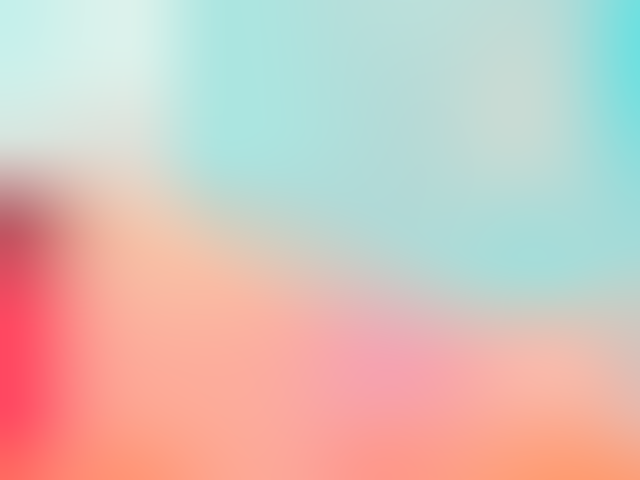
This background is drawn by a WebGL 1 fragment shader. Its source:

```glsl
precision highp float;
// A soft blurred backdrop: a cool aqua sky melts into warm peach ground.
// Both halves are gradients tinted by elliptical Gaussian glows, then
// blended across a curved horizon whose softness varies with x.

uniform vec2 u_resolution;

// Elliptical Gaussian falloff, 1 at the centre.
float glow(vec2 p, vec2 centre, vec2 radius) {
  vec2 d = (p - centre) / radius;
  return exp(-dot(d, d));
}

vec3 skyColor(vec2 p) {
  vec3 sky = mix(vec3(0.67, 0.90, 0.88), vec3(0.70, 0.85, 0.84),
                 smoothstep(0.36, 0.68, p.x));
  sky = mix(sky, vec3(0.69, 0.85, 0.84), 1.0 - smoothstep(0.5, 0.75, p.y));
  sky = mix(sky, vec3(0.73, 0.88, 0.86), glow(p, vec2(0.66, 1.05), vec2(0.16, 0.2)));

  // Pale mist on the left, greyer towards the horizon
  vec3 mist = mix(vec3(0.87, 0.87, 0.84), vec3(0.87, 0.95, 0.925),
                  smoothstep(0.64, 0.92, p.y));
  sky = mix(sky, mist, 1.0 - smoothstep(0.19, 0.36, p.x));
  sky = mix(sky, vec3(0.77, 0.94, 0.92), glow(p, vec2(0.0, 1.0), vec2(0.12, 0.25)));

  // Warm haze, low aqua pool and turquoise corner on the right
  sky = mix(sky, vec3(0.79, 0.86, 0.83), glow(p, vec2(0.81, 0.77), vec2(0.12, 0.25)));
  sky = mix(sky, vec3(0.65, 0.865, 0.85), glow(p, vec2(0.83, 0.46), vec2(0.14, 0.14)));
  return mix(sky, vec3(0.42, 0.88, 0.88), glow(p, vec2(1.02, 0.92), vec2(0.1, 0.32)));
}

vec3 groundColor(vec2 p) {
  vec3 ground = mix(vec3(0.99, 0.68, 0.61), vec3(0.97, 0.77, 0.66),
                    smoothstep(0.2, 0.55, p.y));
  ground = mix(ground, vec3(0.98, 0.74, 0.68), glow(p, vec2(0.86, 0.23), vec2(0.18, 0.13)));

  // Pink column, coral foot and the two orange corners
  ground = mix(ground, vec3(0.96, 0.64, 0.70), glow(p, vec2(0.61, 0.23), vec2(0.15, 0.24)));
  ground = mix(ground, vec3(1.0, 0.58, 0.55), 0.8 * glow(p, vec2(0.6, 0.0), vec2(0.13, 0.14)));
  ground = mix(ground, vec3(1.0, 0.59, 0.46), glow(p, vec2(0.19, -0.03), vec2(0.15, 0.15)));
  ground = mix(ground, vec3(1.0, 0.60, 0.42), glow(p, vec2(0.93, -0.05), vec2(0.26, 0.17)));
  ground = mix(ground, vec3(0.87, 0.74, 0.71), glow(p, vec2(1.03, 0.24), vec2(0.1, 0.16)));

  // Red light along the left edge, dusky above and orange below
  vec3 red = mix(vec3(1.0, 0.28, 0.38), vec3(0.69, 0.33, 0.37),
                 smoothstep(0.3, 0.6, p.y));
  red = mix(vec3(1.0, 0.42, 0.38), red, smoothstep(-0.02, 0.17, p.y));
  return mix(ground, red, exp(-p.x * p.x / 0.0144));
}

void main() {
  vec2 p = gl_FragCoord.xy / u_resolution;

  // The horizon falls to the right and is softest in the middle
  float horizon = mix(0.61, 0.34, smoothstep(0.1, 0.8, p.x));
  float middle = (p.x - 0.5) / 0.2;
  float softness = 0.12 + 0.07 * exp(-middle * middle)
                 + 0.05 * smoothstep(0.85, 1.0, p.x);
  float sky = smoothstep(horizon - softness, horizon + softness, p.y);

  gl_FragColor = vec4(mix(groundColor(p), skyColor(p), sky), 1.0);
}
```
